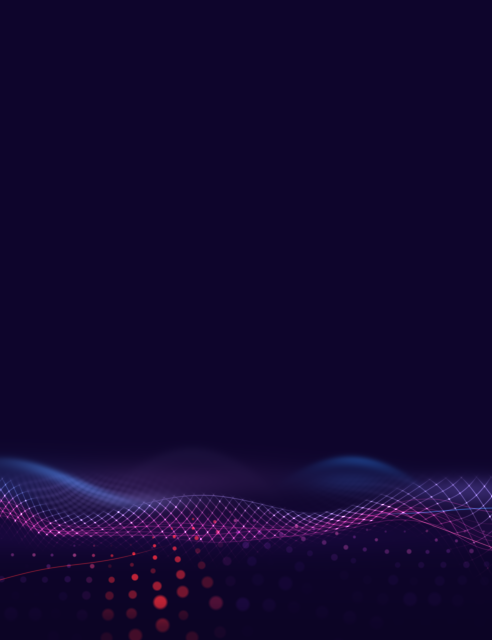
Reproduce this background procedurally as a Shadertoy shader.

```glsl
// A glowing wave of woven threads under a deep indigo sky. Two height curves bound
// a diamond lattice; blurred ribbons lie behind it, and a log-spaced perspective
// grid of soft red discs spreads out in front.

const float PAGE_HEIGHT = 1.3;      // canvas height in canvas widths
const float LINE = 0.0010;          // thread half width
const float MESH_COLUMNS = 58.0;
const float MESH_ROWS = 3.4;
const float DOT_ROWS = 5.5;         // disc rows per e-fold of depth
const vec3 SKY = vec3(0.055, 0.019, 0.172);
const vec3 FLOOR_DARK = vec3(0.047, 0.014, 0.145);
const vec3 VIOLET = vec3(0.18, 0.06, 0.32);
const vec3 MAGENTA = vec3(0.80, 0.20, 0.52);
const vec3 LAVENDER = vec3(0.62, 0.54, 0.80);
const vec3 BLUE = vec3(0.18, 0.46, 0.70);
const vec3 RED = vec3(0.76, 0.13, 0.06);
const vec3 PINK = vec3(0.78, 0.30, 0.45);

float hash(vec2 c) { return fract(sin(dot(c, vec2(127.1, 311.7))) * 43758.5453); }

float hill(float x, float centre, float width) {
    float t = (x - centre) / width;
    return exp(-t * t);
}

// Soft thread that keeps its energy when thinner than a pixel
float thread(float dist, float width, float px) {
    float w = max(width, 0.7 * px);
    return hill(dist, 0.0, w) * width / w;
}

// Wave bounds
float lowerEdge(float x) {
    return 0.212 + 0.040 * hill(x, 0.0, 0.06) - 0.009 * hill(x, 0.43, 0.10)
         + 0.040 * hill(x, 0.82, 0.13) - 0.030 * smoothstep(0.88, 1.0, x);
}
float upperEdge(float x) {
    return 0.244 + 0.083 * hill(x, 0.0, 0.09) + 0.050 * hill(x, 0.41, 0.18)
         + 0.080 * smoothstep(0.60, 0.90, x);
}

// Ribbon with a firmer upper side and a long soft tail below
float ribbon(float h, float above, float below) {
    return hill(h, 0.0, h > 0.0 ? above : below);
}

vec3 haze(vec2 p) {
    vec3 c = VIOLET * 0.20 * hill(p.y, 0.215, 0.040) * (1.0 - 0.5 * smoothstep(0.5, 1.0, p.x));
    c += vec3(0.105, 0.065, 0.115) * hill(p.x, 0.34, 0.24) * hill(p.y, 0.322, 0.040);
    c += vec3(0.11, 0.10, 0.19) * hill(p.x, 0.95, 0.14) * hill(p.y, 0.305, 0.030);
    c += vec3(0.04, 0.08, 0.14) * hill(p.x, 0.0, 0.16) * hill(p.y, 0.318, 0.045);
    float left = p.y - 0.363 + 0.09 * smoothstep(0.0, 0.32, p.x);
    c += vec3(0.10, 0.23, 0.33) * ribbon(left, 0.010, 0.016) * hill(p.x, 0.13, 0.13);
    c += vec3(0.15, 0.14, 0.20) * hill(p.x, 0.29, 0.09) * hill(p.y, 0.284, 0.017);
    float right = p.y - 0.366 + 2.6 * (p.x - 0.71) * (p.x - 0.71);
    c += vec3(0.04, 0.17, 0.27) * ribbon(right, 0.009, 0.014) * hill(p.x, 0.73, 0.08);
    c += vec3(0.03, 0.09, 0.15) * hill(p.x, 0.71, 0.09) * hill(p.y, 0.325, 0.026);
    float arch = p.y - 0.380 + 3.0 * (p.x - 0.39) * (p.x - 0.39);
    return c + vec3(0.03, 0.03, 0.04) * ribbon(arch, 0.014, 0.022) * hill(p.x, 0.39, 0.11);
}

vec3 mesh(vec2 p, float px) {
    float low = lowerEdge(p.x), high = upperEdge(p.x);
    float v = (p.y - low) / (high - low);
    float column = MESH_COLUMNS * (p.x - 0.22 * p.x * p.x + 0.006 * sin(11.0 * p.x));
    float bend = 0.5 * sin(9.0 * p.x + 2.5 * v);
    vec2 g = vec2(column + MESH_ROWS * v + bend, column - MESH_ROWS * v + 0.6 * bend);
    vec2 slope = sqrt(dFdx(g) * dFdx(g) + dFdy(g) * dFdy(g)) / px;
    vec2 d = abs(g - round(g)) / max(slope, vec2(0.001));
    float lines = thread(d.x, LINE, px) + thread(d.y, LINE, px);
    float node = hill(length(d), 0.0, max(0.0019, 0.75 * px));
    float blurred = hill(d.x, 0.0, 0.004) + hill(d.y, 0.0, 0.004);

    // Lattice, its sparkling nodes and its out-of-focus rear
    float body = smoothstep(-0.12, 0.05, v) * (1.0 - smoothstep(0.80, 1.12, v));
    body *= 0.8 + 0.25 * sin(17.0 * p.x + 4.0 * v);
    float sparkle = 0.15 + 0.9 * pow(hash(round(g)), 4.0);
    vec3 tint = mix(MAGENTA, LAVENDER, smoothstep(0.25, 0.95, v + 0.35 * smoothstep(0.65, 1.0, p.x)));
    tint = mix(tint, BLUE, 0.6 * hill(p.x, 0.02, 0.12) * smoothstep(0.3, 0.9, v));
    tint = mix(tint, MAGENTA, 0.6 * hill(p.x, 0.43, 0.12) * (1.0 - smoothstep(0.75, 1.0, v)));
    vec3 c = body * (tint * (0.50 * lines + 0.065) + vec3(0.9, 0.75, 0.9) * node * sparkle);
    float rear = smoothstep(0.8, 1.1, v) * (1.0 - smoothstep(0.295, 0.350, p.y));
    c += LAVENDER * 0.09 * blurred * rear * (hill(p.x, 0.12, 0.16) + 0.5 * hill(p.x, 0.85, 0.15));
    float front = smoothstep(-0.7, -0.05, v) * (1.0 - smoothstep(-0.1, 0.05, v));
    c += MAGENTA * (0.07 * lines + 0.25 * node * sparkle) * front;

    // Long threads running along the folds
    for (int i = 0; i < 6; i++) {
        float k = float(i);
        float level = 0.08 * k + 0.14 * sin(6.0 * p.x + 1.7 * k);
        float glow = 0.20 + 0.12 * sin(9.0 * p.x + 2.3 * k);
        c += MAGENTA * glow * thread(p.y - mix(low, high, level), LINE, px);
    }
    c += LAVENDER * 0.38 * thread(p.y - high, LINE, px) * hill(p.x, 0.46, 0.15);
    float leftLine = p.y - 0.122 - 0.2 * p.x - 0.004 * sin(20.0 * p.x);
    c += RED * 0.6 * thread(leftLine, LINE, px) * (1.0 - smoothstep(0.22, 0.36, p.x));
    c += PINK * 0.65 * thread(p.y - 0.251 + 0.37 * (p.x - 0.83), LINE, px) * smoothstep(0.78, 0.86, p.x);
    c += BLUE * 0.7 * thread(p.y - 0.262 - 0.006 * sin(14.0 * p.x), LINE, px) * smoothstep(0.72, 0.88, p.x);
    return c;
}

// Ground line from which disc depth is measured
float ground(float x) {
    return 0.285 + 0.07 * smoothstep(0.24, 0.46, x) - 0.040 * smoothstep(0.5, 0.8, x);
}

vec3 discs(vec2 p, float px) {
    float depth = max(ground(p.x) - p.y, 0.02);
    float row = round(log(depth) * DOT_ROWS);
    float d = exp(row / DOT_ROWS);
    float spacing = 0.032 + 0.08 * d;
    vec2 cell = vec2(round((p.x - 0.27) / spacing), row);
    float rnd = hash(cell + 3.0);
    float x = 0.27 + (cell.x + 0.25 * (rnd - 0.5)) * spacing;
    vec2 centre = vec2(x, ground(x) - d + 0.1 * d * (hash(cell + 9.0) - 0.5) / DOT_ROWS);
    float radius = min(0.24 * d * d, 0.0125) * (0.75 + 0.35 * rnd);
    float edge = max(px, 0.3 * radius);
    float disc = 1.0 - smoothstep(radius - edge, radius + edge, length(p - centre));
    float warm = hill(x, 0.32, 0.12);
    float small = 1.0 - smoothstep(0.11, 0.19, d);
    float light = warm * (0.3 + 0.6 * rnd) + 0.45 * small * step(0.35, rnd) + 0.10 * rnd * rnd;
    light *= 0.35 + 0.65 * smoothstep(0.02, 0.085, p.y);
    vec3 tint = mix(mix(VIOLET * 1.4, PINK, small * rnd), RED, smoothstep(0.10, 0.5, warm));
    return tint * disc * min(light, 1.0) * smoothstep(0.07, 0.11, depth);
}

void mainImage(out vec4 fragColor, in vec2 fragCoord) {
    vec2 p = fragCoord / iResolution.xy * vec2(1.0, PAGE_HEIGHT);
    float px = 1.0 / iResolution.x;
    vec3 color = mix(FLOOR_DARK, SKY, smoothstep(0.0, 0.25, p.y));
    color += haze(p) + mesh(p, px) + discs(p, px);
    fragColor = vec4(min(color, 1.0), 1.0);
}
```
